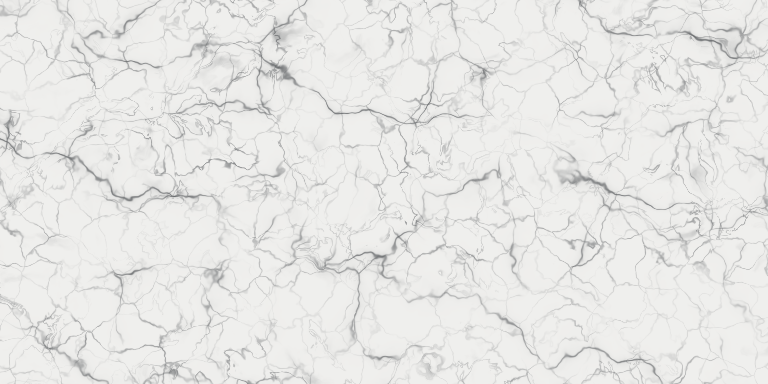
This texture is drawn by a Shadertoy shader. Its source:

```glsl
// White marble slab with a broken web of thin grey veins.
// Warped Voronoi borders give the cracks, noise contours the wisps,
// and repeated slanted lines the long veins; noise masks fade them all.

const vec3 STONE = vec3(0.937, 0.936, 0.928);
const vec3 VEIN = vec3(0.38, 0.39, 0.40);

const float LONG_PER_UNIT = 2.3;   // long veins per canvas height
const float LONG_SLOPE = 0.32;     // fall of the long veins to the right
const float LONG_WIDTH = 0.0030;
const float CRACK_SCALE = 4.6;     // cells per canvas height
const float CRACK_WIDTH = 0.0027;
const float FINE_SCALE = 10.5;
const float FINE_WIDTH = 0.0024;
const float WISP_SCALE = 7.0;
const float WISP_WIDTH = 0.0022;
const float HALO_WIDTH = 0.011;

vec2 hash22(vec2 p) {
    vec3 q = fract(p.xyx * vec3(0.1031, 0.1030, 0.0973));
    q += dot(q, q.yzx + 33.33);
    return fract((q.xx + q.yz) * q.zy);
}

// Gradient noise, roughly -0.7 to 0.7
float noise(vec2 p) {
    vec2 i = floor(p), f = fract(p);
    vec2 u = f * f * f * (f * (f * 6.0 - 15.0) + 10.0);
    vec2 e = vec2(1.0, 0.0);
    float a = dot(hash22(i) * 2.0 - 1.0, f);
    float b = dot(hash22(i + e.xy) * 2.0 - 1.0, f - e.xy);
    float c = dot(hash22(i + e.yx) * 2.0 - 1.0, f - e.yx);
    float d = dot(hash22(i + e.xx) * 2.0 - 1.0, f - e.xx);
    return mix(mix(a, b, u.x), mix(c, d, u.x), u.y);
}

float fbm(vec2 p) {
    float sum = 0.0, amp = 0.55;
    for (int k = 0; k < 5; k++) {
        sum += amp * noise(p);
        p = mat2(1.6, 1.2, -1.2, 1.6) * p + 17.3;
        amp *= 0.5;
    }
    return sum;
}

vec2 warp(vec2 p) {
    return vec2(fbm(p + 31.7), fbm(p + 74.2));
}

// Distance to the border between the two nearest Voronoi cells
float crackDistance(vec2 p) {
    vec2 cell = floor(p), near1 = vec2(9.0), near2 = vec2(9.0);
    for (int y = -1; y <= 1; y++)
    for (int x = -1; x <= 1; x++) {
        vec2 c = cell + vec2(x, y);
        vec2 r = c + hash22(c + 50.0) - p;
        if (dot(r, r) < dot(near1, near1)) { near2 = near1; near1 = r; }
        else if (dot(r, r) < dot(near2, near2)) near2 = r;
    }
    float gap = max(length(near2 - near1), 0.05);
    return 0.5 * (dot(near2, near2) - dot(near1, near1)) / gap;
}

// Distance to the zero contour of the noise
float contourDistance(vec2 p) {
    const float STEP = 0.02;
    float f = fbm(p);
    vec2 slope = vec2(fbm(p + vec2(STEP, 0.0)), fbm(p + vec2(0.0, STEP))) - f;
    return abs(f) / max(length(slope) / STEP, 0.25);
}

// Soft line, never thinner than a pixel
float line(float d, float width) {
    float w = max(width, 0.6 / iResolution.y);
    return exp(-d * d / (w * w)) * width / w;
}

// Noise mask that is open where the noise is high
float patches(vec2 p, float low, float high) {
    return smoothstep(low, high, fbm(p));
}

void mainImage(out vec4 fragColor, in vec2 fragCoord) {
    vec2 p = fragCoord / iResolution.y + 3.0;
    vec2 bent = p + 0.22 * warp(p * 4.0);
    float grain = clamp(0.75 + 2.2 * fbm(p * 13.0), 0.1, 1.6);
    float cluster = patches(p * 2.6 + 8.0, -0.12, 0.28);

    // Long slanted veins
    vec2 flow = bent + 0.30 * warp(p * 1.4 + 5.0);
    float lane = (flow.y + LONG_SLOPE * flow.x) * LONG_PER_UNIT;
    float longD = abs(fract(lane) - 0.5) / LONG_PER_UNIT;
    float longMask = patches(p * 1.8 + 40.0, -0.14, 0.12);
    float ink = 1.25 * longMask * line(longD, LONG_WIDTH);

    // Large and fine crack webs
    float crackD = crackDistance(bent * CRACK_SCALE) / CRACK_SCALE;
    float crackMask = patches(p * 3.7 + 21.0, -0.10, 0.26);
    ink += 1.15 * crackMask * line(crackD, CRACK_WIDTH);
    vec2 bentFine = p + 0.12 * warp(p * 7.0 + 12.0);
    float fineD = crackDistance(bentFine * FINE_SCALE) / FINE_SCALE;
    float fineMask = patches(p * 4.3 + 63.0, -0.10, 0.30);
    ink += (0.12 + 0.60 * fineMask) * line(fineD, FINE_WIDTH);

    // Curled wisps
    float wispD = contourDistance(bent * WISP_SCALE) / WISP_SCALE;
    ink += (0.10 + 0.70 * cluster) * line(wispD, WISP_WIDTH);

    // Grey halos and smudges beside the veins
    float halo = longMask * exp(-longD / HALO_WIDTH) + crackMask * exp(-crackD / HALO_WIDTH);
    float smudge = patches(bent * 12.0 + 90.0, 0.08, 0.42) * cluster;
    ink += 0.14 * halo + 0.40 * smudge;

    float stain = 1.0 - exp(-ink * grain);
    fragColor = vec4(mix(STONE, VEIN, stain), 1.0);
}
```
